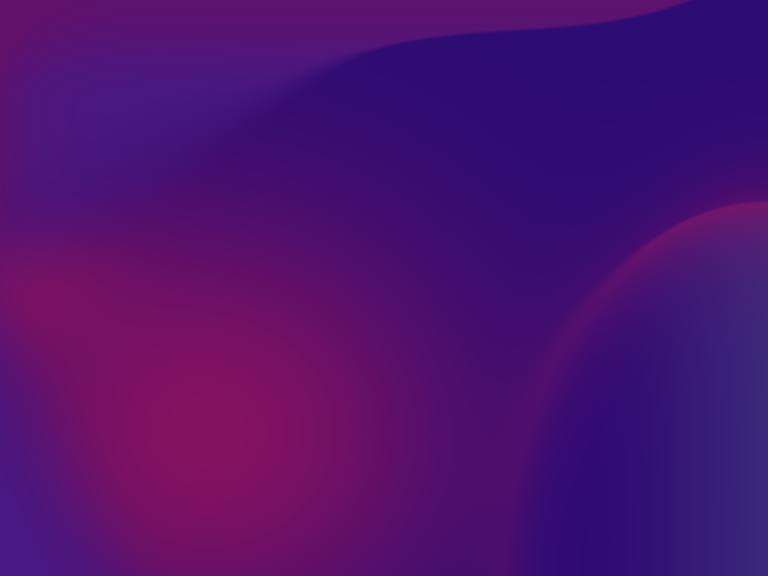
Reproduce this background procedurally as a WebGL 2 fragment shader.

```glsl
#version 300 es
precision highp float;
// Soft folded gradient: magenta glow, violet upper sheet and a rimmed indigo hill.

#define GLOW_CENTER vec2(0.27, 0.25)
#define GLOW_SIZE vec2(0.33, 0.40)
#define SIDE_CENTER vec2(0.0, 0.52)
#define SIDE_SIZE vec2(0.15, 0.14)
#define HILL_CENTER vec2(1.0, 0.0)
#define HILL_SIZE vec2(0.34, 0.65)
#define RIM_FADE 0.13
#define HALO_FADE 0.11

uniform vec2 u_resolution;
out vec4 outColor;

const vec3 NAVY = vec3(0.17, 0.045, 0.45);
const vec3 MAGENTA = vec3(0.52, 0.07, 0.38);
const vec3 VIOLET = vec3(0.285, 0.095, 0.51);
const vec3 PLUM = vec3(0.38, 0.065, 0.415);
const vec3 INDIGO = vec3(0.18, 0.04, 0.45);
const vec3 SLATE = vec3(0.235, 0.16, 0.48);
const vec3 ROSE = vec3(0.48, 0.08, 0.41);

float glow(vec2 p, vec2 center, vec2 size) {
  vec2 d = (p - center) / size;
  return exp(-dot(d, d));
}

// Height of the upper fold: a cubic that continues as a straight line on the left
float foldHeight(float x) {
  float d = max(x - 0.7, -0.31);
  float curve = 0.95 + d * (0.09 + d * (0.238 + d * 2.81));
  return curve + 0.72 * min(x - 0.39, 0.0);
}

// Magenta light on navy, with violet shade in the lower left
vec3 baseField(vec2 p, float hillRadius) {
  float light = glow(p, GLOW_CENTER, GLOW_SIZE) + 0.5 * glow(p, SIDE_CENTER, SIDE_SIZE);
  float haloAmount = mix(0.26, 0.45, smoothstep(0.8, 1.0, p.x));
  light += haloAmount * exp(-max(hillRadius - 1.0, 0.0) / HALO_FADE);
  vec3 color = mix(NAVY, MAGENTA, min(light, 1.0));
  float shade = 1.0 - smoothstep(0.04, 0.24, p.x + 0.4 * p.y);
  return mix(color, VIOLET, shade);
}

// Violet sheet that warms to plum along the top and left
vec3 upperSheet(vec2 p) {
  float warmth = 0.85 * smoothstep(0.82, 1.02, p.y) + 0.75 * exp(-p.x / 0.05);
  return mix(VIOLET, PLUM, min(warmth, 1.0));
}

// Indigo hill with a rose rim and a slate right side
vec3 hillColor(vec2 p, float depth) {
  float side = smoothstep(0.76, 1.04, p.x);
  float height = p.y / HILL_SIZE.y;
  float rim = mix(0.25, 0.95, height * height) * exp(-max(depth, 0.0) / RIM_FADE);
  return mix(mix(INDIGO, SLATE, side), ROSE, clamp(rim, 0.0, 1.0));
}

void main() {
  vec2 p = gl_FragCoord.xy / u_resolution;
  float hillRadius = length((p - HILL_CENTER) / HILL_SIZE);
  vec3 color = baseField(p, hillRadius);

  // The fold sharpens from left to right
  float foldBlur = 0.004 + 0.16 * (1.0 - smoothstep(0.05, 0.52, p.x));
  float fold = smoothstep(-foldBlur, foldBlur, p.y - foldHeight(p.x));
  color = mix(color, upperSheet(p), fold);

  // The hill edge sharpens towards its crest
  float depth = 1.0 - hillRadius;
  float hillBlur = mix(0.15, 0.006, smoothstep(0.2, 0.62, p.y));
  color = mix(color, hillColor(p, depth), smoothstep(-hillBlur, hillBlur, depth));

  outColor = vec4(color, 1.0);
}
```
